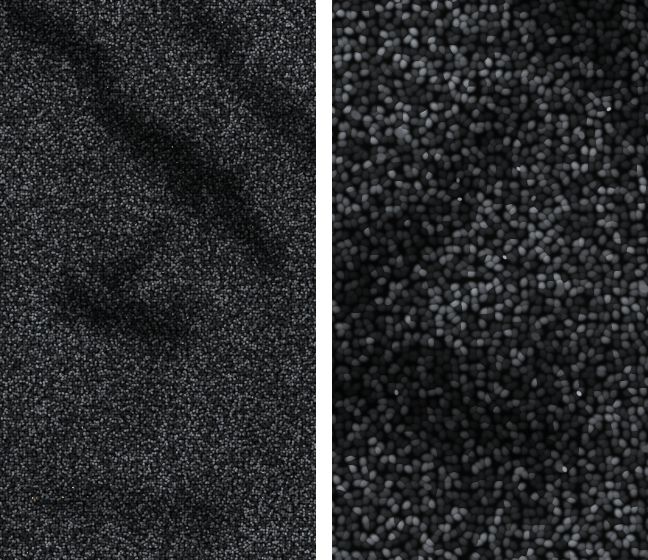
Left: the whole. Right: its middle third, enlarged.
Write a WebGL 1 fragment shader that draws this texture.

```glsl
precision highp float;
// Dark volcanic sand: tightly packed tiny grains with scattered pebbles and
// glints, dimmed by soft dune hollows. Grains are jittered Voronoi cells, the
// hollows are blurred line segments bent by gradient noise.
uniform vec2 u_resolution;

const float GRAINS_PER_HEIGHT = 200.0;
const float PEBBLE_CELLS = 76.0;
const float GLINT_CELLS = 112.0;
const vec2 LIGHT_DIR = vec2(-0.5, 0.86);
const vec3 COOL_GREY = vec3(0.965, 1.0, 1.04);
const vec3 WARM_GREY = vec3(1.04, 1.0, 0.95);

vec3 hash3(vec2 p) {
  vec3 q = fract(p.xyx * vec3(0.1031, 0.1030, 0.0973));
  q += dot(q, q.yxz + 33.33);
  return fract((q.xxy + q.yzz) * q.zyx);
}

vec2 rotate(vec2 v, float angle) {
  float c = cos(angle), s = sin(angle);
  return vec2(c * v.x - s * v.y, s * v.x + c * v.y);
}

float cornerSlope(vec2 corner, vec2 offset) {
  float angle = 6.2832 * hash3(corner + 57.0).x;
  return dot(vec2(cos(angle), sin(angle)), offset);
}

// Gradient noise, roughly -0.7 to 0.7
float gradientNoise(vec2 p) {
  vec2 i = floor(p), f = fract(p);
  vec2 w = f * f * f * (f * (f * 6.0 - 15.0) + 10.0);
  vec2 e = vec2(1.0, 0.0);
  float low = mix(cornerSlope(i, f), cornerSlope(i + e, f - e), w.x);
  float high = mix(cornerSlope(i + e.yx, f - e.yx), cornerSlope(i + 1.0, f - 1.0), w.x);
  return mix(low, high, w.y);
}

float fbm(vec2 p) {
  float sum = 0.0, amplitude = 1.0;
  for (int i = 0; i < 4; i++) {
    sum += amplitude * gradientNoise(p);
    p = rotate(p, 0.6) * 2.1 + 11.0;
    amplitude *= 0.5;
  }
  return sum;
}

// Soft dark trough along the segment from a to b
float trough(vec2 p, vec2 a, vec2 b, float width) {
  vec2 ab = b - a;
  float t = clamp(dot(p - a, ab) / dot(ab, ab), 0.0, 1.0);
  float d = length(p - a - ab * t) / width;
  return exp(-d * d);
}

// Dune lighting: broad undulation times the hollows
float duneShade(vec2 p) {
  vec2 bent = p + 0.05 * vec2(fbm(p * 6.0), fbm(p * 6.0 + 31.0));
  float hollow = trough(bent, vec2(0.05, 0.99), vec2(0.48, 0.54), 0.036);
  hollow = max(hollow, 0.75 * trough(bent, vec2(0.34, 0.97), vec2(0.57, 0.72), 0.03));
  hollow = max(hollow, trough(bent, vec2(0.13, 0.45), vec2(0.31, 0.43), 0.045));
  hollow = max(hollow, 0.75 * trough(bent, vec2(0.19, 0.51), vec2(0.31, 0.60), 0.028));
  hollow = max(hollow, 0.6 * trough(bent, vec2(0.10, 0.10), vec2(0.35, 0.07), 0.04));
  return (1.12 + 0.22 * fbm(p * 5.0 + 7.0)) * (1.0 - 0.6 * hollow);
}

// Nearest grain: distance to its centre, side lighting, random seed
vec3 nearestGrain(vec2 p) {
  vec2 cell = floor(p);
  vec3 best = vec3(9.0, 0.0, 0.0);
  for (int y = -1; y <= 1; y++) {
    for (int x = -1; x <= 1; x++) {
      vec2 id = cell + vec2(float(x), float(y));
      vec3 h = hash3(id);
      vec2 offset = p - id - 0.1 - 0.8 * h.xy;
      float d = length(rotate(offset, 6.2832 * h.z) * vec2(0.88, 1.18));
      if (d < best.x) best = vec3(d, dot(offset, LIGHT_DIR), hash3(id + 91.0).x);
    }
  }
  return best;
}

// Rare oval specks, one at most per cell: coverage and random seed
vec2 speck(vec2 p, float chance, float radius) {
  vec2 id = floor(p);
  vec3 place = hash3(id + 13.0), kind = hash3(id + 171.0);
  vec2 offset = rotate(fract(p) - 0.35 - 0.3 * place.xy, 6.2832 * place.z);
  float r = radius * (0.65 + 0.35 * kind.y);
  float cover = 1.0 - smoothstep(0.6 * r, 1.2 * r, length(offset * vec2(0.9, 1.25)));
  return vec2(cover * step(kind.x, chance), kind.z);
}

vec3 sandColor(vec2 p, float shade) {
  vec3 grain = nearestGrain(p * GRAINS_PER_HEIGHT);
  float body = 1.0 - smoothstep(0.2, 0.78, grain.x);
  float albedo = mix(0.09, 0.45, grain.z * grain.z);
  float light = 0.03 + albedo * body * (1.0 + 0.6 * grain.y);

  vec2 pebble = speck(p * PEBBLE_CELLS, 0.035, 0.28);
  light = mix(light, 0.27 + 0.17 * pebble.y, 0.85 * pebble.x);
  vec3 color = light * shade * mix(COOL_GREY, WARM_GREY, 0.5 * step(0.93, grain.z * pebble.y));

  vec2 glint = speck(p * GLINT_CELLS + 40.0, 0.016, 0.2);
  vec3 glintTint = mix(COOL_GREY, vec3(1.1, 0.9, 0.65), step(0.88, glint.y));
  return mix(color, glintTint * (0.42 + 0.45 * glint.y * glint.y), glint.x);
}

void main() {
  float shade = duneShade(gl_FragCoord.xy / u_resolution.y);
  vec3 color = vec3(0.0);
  for (int i = 0; i < 4; i++) {
    vec2 subpixel = vec2(mod(float(i), 2.0), floor(float(i) / 2.0)) * 0.5 - 0.25;
    color += 0.25 * sandColor((gl_FragCoord.xy + subpixel) / u_resolution.y, shade);
  }
  gl_FragColor = vec4(color, 1.0);
}
```
